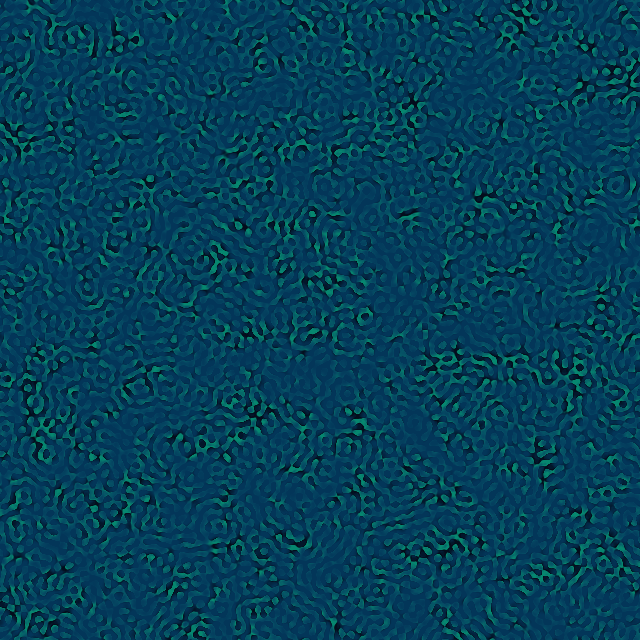
A WebGL 1 fragment shader for this pattern:

```glsl
precision highp float;
// Labyrinth of short teal worms with dark outlines, fading in and out of deep navy.
uniform vec2 u_resolution;

const float TAU = 6.2831853;
const float WAVE_NUMBER = TAU * 66.0;
const int RING = 10;

float hash(vec2 p) {
  vec3 q = fract(vec3(p.xyx) * vec3(0.1031, 0.1030, 0.0973));
  q += dot(q, q.yzx + 33.33);
  return fract((q.x + q.y) * q.z);
}

float cornerSlope(vec2 cell, vec2 offset) {
  float angle = TAU * hash(cell);
  return dot(vec2(cos(angle), sin(angle)), offset);
}

float gradientNoise(vec2 p) {
  vec2 i = floor(p), f = fract(p), e = vec2(1.0, 0.0);
  vec2 s = f * f * f * (f * (f * 6.0 - 15.0) + 10.0);
  return mix(mix(cornerSlope(i, f), cornerSlope(i + e, f - e), s.x),
             mix(cornerSlope(i + e.yx, f - e.yx), cornerSlope(i + 1.0, f - 1.0), s.x), s.y);
}

float saturate(float height) {
  return height / sqrt(height * height + 6.0);
}

// Equal-length waves in random directions, followed by one step of
// activation at the centre and inhibition by a ring around it, which
// splits junctions and rounds the worm ends. About -1 to 1.
float labyrinth(vec2 p) {
  float centre = 0.0;
  float ring[RING];
  for (int j = 0; j < RING; j++) ring[j] = 0.0;
  float c = cos(TAU / float(RING)), s = sin(TAU / float(RING));
  mat2 turn = mat2(c, s, -s, c);
  for (int i = 0; i < 32; i++) {
    float n = float(i);
    float angle = (n + hash(vec2(n, 3.0))) * TAU / 32.0;
    vec2 dir = vec2(cos(angle), sin(angle)) * (0.94 + 0.12 * hash(vec2(n, 17.0)));
    float phase = WAVE_NUMBER * dot(dir, p) + TAU * hash(vec2(n, 41.0));
    centre += cos(phase);
    vec2 offset = vec2(3.83, 0.0);
    for (int j = 0; j < RING; j++) {
      ring[j] += cos(phase + dot(dir, offset));
      offset = turn * offset;
    }
  }
  float inhibition = 0.0;
  for (int j = 0; j < RING; j++) inhibition += saturate(ring[j]) / float(RING);
  return 0.85 * (saturate(centre) - 1.3 * inhibition);
}

void main() {
  float size = min(u_resolution.x, u_resolution.y);
  vec2 p = gl_FragCoord.xy / size;

  // A gentle warp breaks up long-range order.
  vec2 warp = vec2(gradientNoise(p * 16.0 + 5.0), gradientNoise(p * 16.0 + 71.0));
  float w = labyrinth(p + 0.007 * warp) - 0.12;

  // Patchy strength: broad clouds, clusters, then single worms.
  float patches = 0.6 * gradientNoise(p * vec2(9.0, 11.0) + 20.0)
                + 0.7 * gradientNoise(p * 24.0 + 50.0)
                + gradientNoise(p * 58.0 + 90.0);
  float strength = min(0.105 * exp(1.9 * patches), 0.36);

  // Worms glow most near their rims and are finely mottled.
  float mottle = 1.0 + gradientNoise(p * 130.0 + 30.0);
  float glow = strength * mottle * mix(1.25, 0.85, smoothstep(0.35, 0.9, w));

  vec3 navy = vec3(0.01, 0.21, 0.35);
  vec3 lagoon = vec3(0.02, 0.29, 0.39);
  vec3 seafoam = vec3(0.025, 0.53, 0.435);
  vec3 abyss = vec3(0.01, 0.05, 0.11);

  vec3 worm = mix(navy, lagoon, clamp(glow / 0.08, 0.0, 1.0));
  worm = mix(worm, seafoam, clamp((glow - 0.08) / 0.24, 0.0, 1.0));

  // The gaps darken beside the worms and ease back to navy in the middle.
  float shade = strength * mix(1.0, 0.65, smoothstep(-0.65, -1.1, w));
  vec3 gap = mix(navy, abyss, clamp(shade * 4.4 - 0.26, 0.0, 1.0));

  float edge = max(0.24, 0.55 * WAVE_NUMBER / size);
  gl_FragColor = vec4(mix(gap, worm, smoothstep(-edge, edge, w)), 1.0);
}
```
